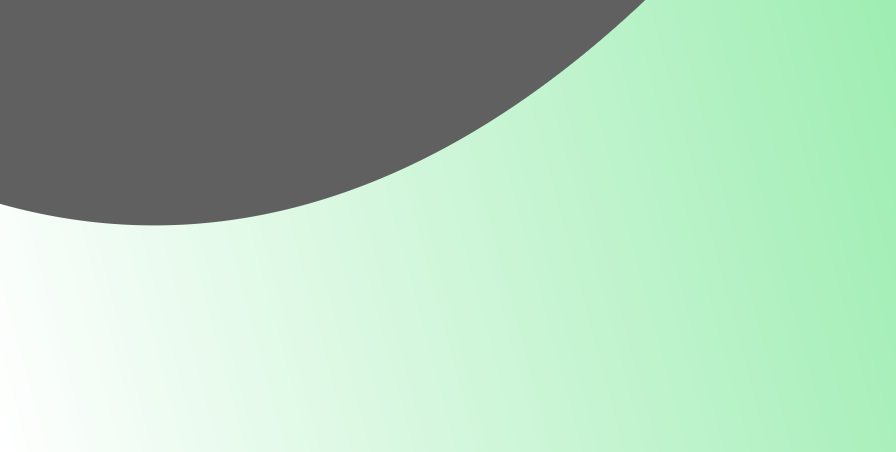
Write a Shadertoy shader that draws this background.

```glsl
// A flat grey bowl hangs from the top left over a soft white-to-green field.
// The field is a linear gradient along a tilted axis; the bowl is the region
// above a gently steepening even polynomial, antialiased by edge distance.

const vec3 FIELD_START = vec3(1.0, 1.0, 1.0);
const vec3 FIELD_END = vec3(0.62, 0.93, 0.70);
const vec3 BOWL_GREY = vec3(0.378);

const float FIELD_ANGLE = 0.2618;         // axis tilt above horizontal, radians
const vec2 BOWL_LOW = vec2(0.172, 0.5013); // lowest point, canvas fractions
const float BOWL_BEND = 1.611;            // quadratic rise
const float BOWL_STEEPEN = 0.161;         // quartic rise

// Gradient running from the lower left corner to the upper right one.
vec3 fieldColor(vec2 point, float aspect) {
    vec2 axis = vec2(cos(FIELD_ANGLE), sin(FIELD_ANGLE));
    float span = dot(vec2(aspect, 1.0), axis);
    return mix(FIELD_START, FIELD_END, clamp(dot(point, axis) / span, 0.0, 1.0));
}

// Approximate signed distance to the rim in canvas heights, positive inside.
float bowlDistance(vec2 uv, float aspect) {
    float d = uv.x - BOWL_LOW.x;
    float d2 = d * d;
    float rim = BOWL_LOW.y + d2 * (BOWL_BEND + BOWL_STEEPEN * d2);
    float slope = d * (2.0 * BOWL_BEND + 4.0 * BOWL_STEEPEN * d2) / aspect;
    return (uv.y - rim) / sqrt(1.0 + slope * slope);
}

void mainImage(out vec4 fragColor, in vec2 fragCoord) {
    vec2 uv = fragCoord / iResolution.xy;
    float aspect = iResolution.x / iResolution.y;

    vec3 color = fieldColor(uv * vec2(aspect, 1.0), aspect);

    // Blend the bowl over a rim one pixel wide.
    float cover = clamp(bowlDistance(uv, aspect) * iResolution.y + 0.5, 0.0, 1.0);
    fragColor = vec4(mix(color, BOWL_GREY, cover), 1.0);
}
```
